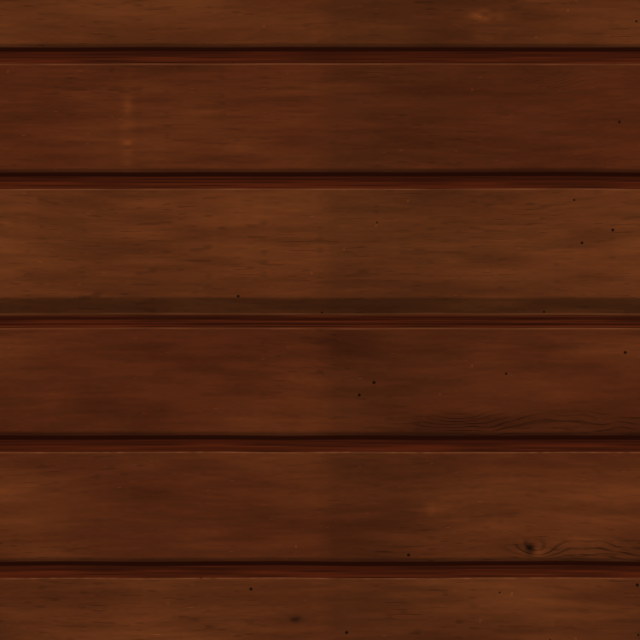
Give the GLSL for this texture, as a Shadertoy shader.

```glsl
// Five horizontal stained wood boards with moulded grooves, fine grain, knots and wormholes.
#define RED_WOOD vec3(0.290, 0.124, 0.058)
#define TAN_WOOD vec3(0.362, 0.186, 0.086)
#define GROOVE_DARK vec3(0.125, 0.035, 0.015)
#define GROOVE_RED vec3(0.270, 0.100, 0.042)
#define EDGE_LIGHT vec3(0.500, 0.285, 0.165)
#define GRAIN_CONTRAST 0.19
#define FIGURE_CONTRAST 0.34
#define HOLE_COUNT 26
#define HOLE_RADIUS 0.0021
#define SEAMS 5

const float seamHeight[SEAMS] = float[](0.0964, 0.2930, 0.4870, 0.7044, 0.8997);
const float boardTan[SEAMS] = float[](0.80, 0.52, 0.32, 0.80, 0.36);

float hash(vec2 p) {
    return fract(sin(dot(p, vec2(127.1, 311.7))) * 43758.5453);
}

// Value noise that repeats over the unit square, with "cells" cells per axis.
float noise(vec2 uv, vec2 cells) {
    vec2 p = uv * cells, i = floor(p), f = p - i;
    f = f * f * (3.0 - 2.0 * f);
    vec2 a = mod(i, cells), b = mod(i + 1.0, cells);
    vec2 salt = cells * 0.37;
    return mix(mix(hash(a + salt), hash(vec2(b.x, a.y) + salt), f.x),
               mix(hash(vec2(a.x, b.y) + salt), hash(b + salt), f.x), f.y);
}

// Soft-edged band between two heights.
float band(float d, float low, float high, float soft) {
    return smoothstep(low - soft, low + soft, d) * (1.0 - smoothstep(high - soft, high + soft, d));
}

// Soft elliptical spot.
float spot(vec2 uv, vec2 centre, vec2 size) {
    vec2 q = (uv - centre) / size;
    return exp(-dot(q, q));
}

void mainImage(out vec4 fragColor, in vec2 fragCoord) {
    vec2 uv = fragCoord / iResolution.xy;
    float px = 1.0 / iResolution.y;

    // Board under this point, and the strength of the wavy figure near its edges
    int board = 0;
    float figure = 0.0;
    for (int k = 0; k < SEAMS; k++) {
        float d = uv.y - seamHeight[k];
        if (d > 0.0) board = (k + 1) % SEAMS;
        float centre = k < 2 ? 0.042 : -0.022;
        float strength = (k == 2 || k == 3) ? 0.12 : 1.0;
        figure += strength * exp(-pow((d - centre) / 0.018, 2.0));
    }
    figure *= smoothstep(0.5, 0.68, uv.x) * smoothstep(0.2, 0.65, noise(uv, vec2(7.0, 12.0)));

    // Stain: tone per board, broad blotches, darker patch right of the middle
    float blotch = noise(uv, vec2(4.0, 13.0)) - 0.5;
    float mottle = noise(uv, vec2(13.0, 44.0)) - 0.5;
    vec3 color = mix(RED_WOOD, TAN_WOOD, clamp(boardTan[board] + 0.4 * blotch + 0.25 * mottle, 0.0, 1.1));
    color *= 1.0 + 0.09 * blotch + 0.08 * mottle;
    color *= 1.0 - 0.10 * smoothstep(0.49, 0.53, uv.x) * (1.0 - smoothstep(0.55, 0.95, uv.x));

    // Long grain, short pores and pale flecks
    vec2 g = uv + vec2(0.0, 0.014 * noise(uv, vec2(5.0, 9.0)));
    float grain = 0.45 * noise(g, vec2(9.0, 95.0)) + 0.35 * noise(g, vec2(24.0, 210.0))
                + 0.20 * noise(g, vec2(110.0, 330.0)) - 0.5;
    color *= 1.0 + GRAIN_CONTRAST * 1.6 * grain;
    float pores = smoothstep(0.72, 0.95, noise(g, vec2(46.0, 260.0)));
    color *= 1.0 - 0.16 * pores * noise(uv, vec2(6.0, 15.0));
    color += vec3(0.07, 0.035, 0.018) * smoothstep(0.93, 1.0, noise(g, vec2(80.0, 250.0)));

    // Wavy figure lines that curl around the knots
    float curl = 5.0 * noise(uv, vec2(7.0, 17.0)) + 0.8 * noise(uv, vec2(34.0, 60.0));
    curl += 3.0 * spot(uv, vec2(0.84, 0.14), vec2(0.035, 0.02)) + 3.0 * spot(uv, vec2(0.85, 0.88), vec2(0.04, 0.02));
    float rings = smoothstep(0.1, 1.0, sin(6.28318 * (uv.y * 130.0 + curl)));
    color *= 1.0 - FIGURE_CONTRAST * figure * (0.3 + rings * noise(uv, vec2(50.0, 110.0)));

    // Knots and pale scuffs
    float rough = noise(uv, vec2(70.0, 130.0));
    float pale = spot(uv, vec2(0.757, 0.977), vec2(0.026, 0.009)) + 0.6 * spot(uv, vec2(0.76, 0.942), vec2(0.018, 0.005))
               + 0.8 * spot(uv, vec2(0.838, 0.138), vec2(0.018, 0.007))
               + 0.5 * spot(uv, vec2(0.199, 0.80), vec2(0.009, 0.065))
               + 0.4 * spot(uv, vec2(0.685, 0.205), vec2(0.025, 0.014));
    color += vec3(0.20, 0.11, 0.045) * pale * rough;
    float knot = spot(uv, vec2(0.828, 0.142), vec2(0.007, 0.009)) + 0.7 * spot(uv, vec2(0.462, 0.033), vec2(0.009, 0.005));
    color *= 1.0 - 0.6 * knot * (0.4 + rough);

    // Wormholes, mostly on the right
    for (int i = 0; i < HOLE_COUNT; i++) {
        float id = float(i) + 1.0;
        vec2 centre = vec2(1.0 - 0.85 * pow(hash(vec2(id, 3.0)), 2.0), hash(vec2(id, 8.0)));
        float radius = HOLE_RADIUS * mix(0.5, 1.1, hash(vec2(id, 5.0)));
        color *= 1.0 - 0.65 * (1.0 - smoothstep(radius - px, radius + px, length(uv - centre)));
    }

    // Grooves: soft shadow, red cove, black gap, worn bright lip
    float streak = noise(uv, vec2(12.0, 400.0));
    for (int k = 0; k < SEAMS; k++) {
        float wobble = 0.0016 * (noise(uv, vec2(9.0, 1.0 + float(k))) - 0.5);
        float d = uv.y - seamHeight[k] + wobble;
        bool doubled = k == 2;
        float wear = mix(0.35, 1.0, noise(uv, vec2(k < 2 ? 96.0 : 22.0, 3.0 + float(k))));
        color *= 1.0 - 0.28 * band(d, 0.0, doubled ? 0.048 : 0.032, 0.003);
        float cove = band(d, 0.001, 0.0205, 0.0012);
        color = mix(color, GROOVE_RED * (0.72 + 0.55 * streak), 0.85 * cove);
        float gap = doubled ? 0.55 * (band(d, 0.0055, 0.008, 0.0012) + band(d, 0.013, 0.018, 0.0015))
                            : band(d, 0.0200, 0.0265, 0.0018) + 0.35 * band(d, 0.012, 0.020, 0.003);
        color = mix(color, GROOVE_DARK, min(0.92 * gap, 0.95));
        float lip = band(d, -0.0014, 0.0010, max(px, 0.0009));
        if (doubled) lip += 0.65 * band(d, 0.0215, 0.0240, max(px, 0.0012));
        color = mix(color, EDGE_LIGHT, 0.75 * lip * wear);
    }

    fragColor = vec4(color, 1.0);
}
```
